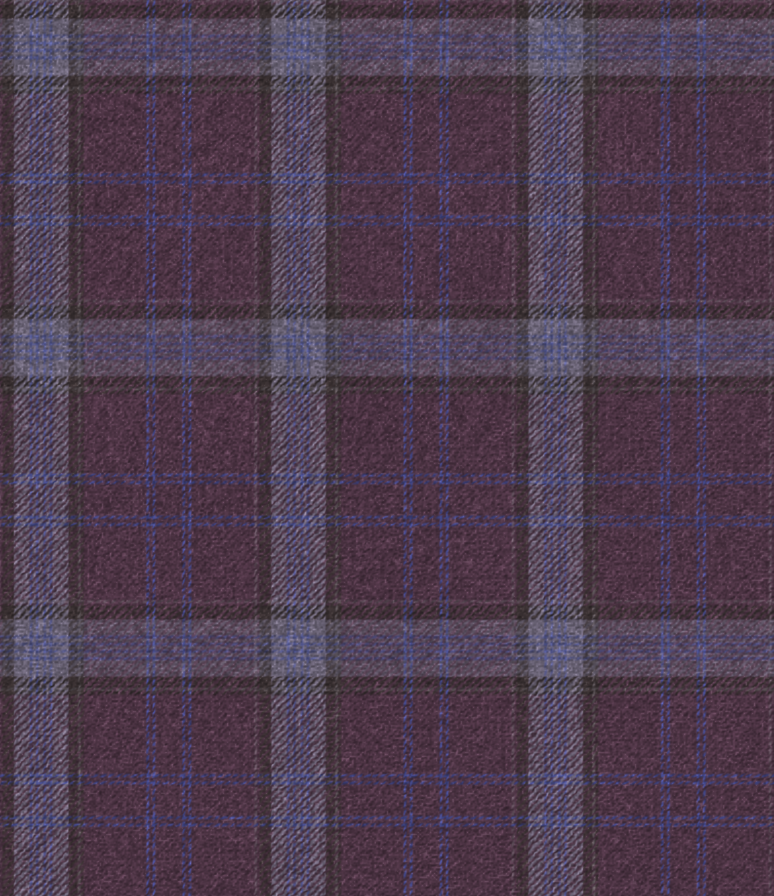
Give the GLSL for this texture, as a Shadertoy shader.

```glsl
// Woven wool tartan: plum ground, slate bands with charcoal guards, paired blue lines, twill weave.
#define REPEAT_SIZE vec2(0.2871, 0.3353)  // one check, in canvas heights
#define BAND_START vec2(0.0156, 0.0208)   // first slate band, from the top left
#define BAND_WIDTH vec2(0.212, 0.190)     // slate band, as a share of the check
#define THREADS 460.0                     // threads per canvas height
#define LINE_HALF 0.0055                  // half width of a thin line, share of the check
#define WEAR 0.36                         // brightness variation of the yarn
#define PLUM vec3(0.300, 0.202, 0.265)
#define SLATE vec3(0.410, 0.383, 0.455)
#define CHARCOAL vec3(0.220, 0.185, 0.190)
#define BLUE vec3(0.245, 0.285, 0.570)
#define ASH vec3(0.430, 0.405, 0.430)

const float EDGE = 0.005;  // softness of stripe edges

float hash(vec2 p) {
    return fract(sin(dot(p, vec2(127.1, 311.7))) * 43758.5453);
}

float noise(vec2 p) {
    vec2 cell = floor(p), f = fract(p);
    f = f * f * (3.0 - 2.0 * f);
    return mix(mix(hash(cell), hash(cell + vec2(1, 0)), f.x),
               mix(hash(cell + vec2(0, 1)), hash(cell + vec2(1, 1)), f.x), f.y);
}

// Soft stripe on a circle of length 1.
float stripe(float u, float center, float halfWidth) {
    float d = abs(fract(u - center + 0.5) - 0.5);
    return 1.0 - smoothstep(halfWidth - EDGE, halfWidth + EDGE, d);
}

// Yarn colour along one axis; alpha marks the slate band.
vec4 sett(float u, float width) {
    float band = stripe(u, 0.5 * width, 0.5 * width);
    vec3 yarn = PLUM;

    // Charcoal guards on both sides, each with a pale thread
    yarn = mix(yarn, CHARCOAL, stripe(u, -0.022, 0.024));
    yarn = mix(yarn, CHARCOAL, stripe(u, width + 0.029, 0.031));
    yarn = mix(yarn, ASH, 0.5 * stripe(u, -0.060, LINE_HALF));
    yarn = mix(yarn, ASH, 0.5 * stripe(u, width + 0.042, LINE_HALF));
    yarn = mix(yarn, SLATE, band);

    // Blue pairs: two inside the band, two on the plum ground
    vec4 pairs = vec4(0.37 * width, 0.62 * width, 0.532, 0.672);
    for (int i = 0; i < 4; i++) {
        float pair = stripe(u, pairs[i] - 0.012, LINE_HALF)
                   + stripe(u, pairs[i] + 0.012, LINE_HALF);
        yarn = mix(yarn, BLUE, (0.88 - 0.2 * band) * min(pair, 1.0));
    }
    return vec4(yarn, band);
}

void mainImage(out vec4 fragColor, in vec2 fragCoord) {
    vec2 p = vec2(fragCoord.x, iResolution.y - fragCoord.y) / iResolution.y;
    vec2 check = (p - BAND_START) / REPEAT_SIZE;
    vec2 thread = p * THREADS;

    vec4 warp = sett(check.x, BAND_WIDTH.x);
    vec4 weft = sett(check.y, BAND_WIDTH.y);

    // Four-thread twill with a little slip; the weft bands are more brushed
    float slip = 1.5 * (noise(thread * 0.6) - 0.5);
    float ridge = sin(1.570796 * (thread.x + thread.y + slip));
    float warpOnTop = 0.5 + 0.42 * ridge;
    warpOnTop = mix(warpOnTop, 0.42, 0.4 * weft.a);

    // Streaks run along each yarn
    float warpStreak = 1.08 + WEAR * (noise(thread * vec2(0.9, 0.3)) - 0.5);
    float weftStreak = 0.92 + WEAR * (noise(thread * vec2(0.3, 0.9) + 71.0) - 0.5);
    vec3 cloth = mix(weft.rgb * weftStreak, warp.rgb * warpStreak, warpOnTop);

    // Fine fuzz, pale flecks and slightly uneven dye
    float fuzz = noise(thread * 0.95 + 19.0);
    cloth *= 1.0 + WEAR * (fuzz - 0.5);
    cloth += 0.05 * smoothstep(0.75, 1.0, fuzz);
    cloth *= 0.98 + 0.04 * noise(p * 9.0);

    fragColor = vec4(clamp(cloth, 0.0, 1.0), 1.0);
}
```
